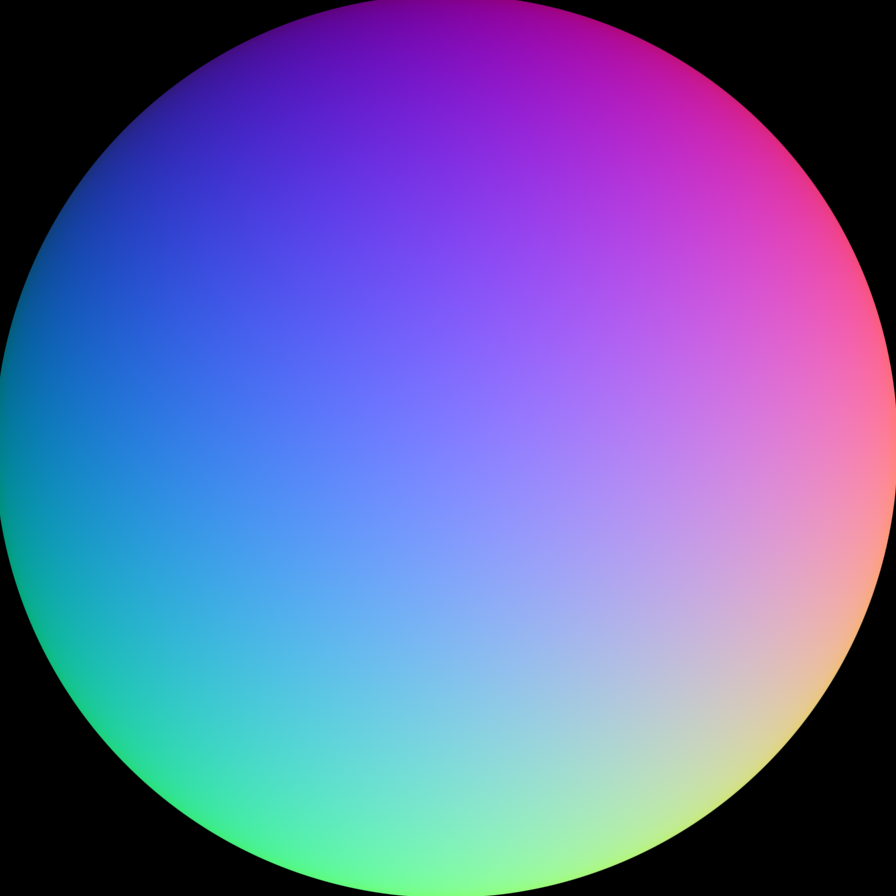
A three.js fragment shader for this texture map:

```glsl
varying vec2 vUv;

const vec2 DISC_CENTER = vec2(0.498, 0.502);
const float DISC_RADIUS = 0.504;
const float SPHERE_RADIUS = 0.5;
const float EDGE_SOFTNESS = 0.001;
const vec3 BACKGROUND = vec3(0.0);

// Unit hemisphere normal, flattened to z = 0 beyond the rim
vec3 hemisphereNormal(vec2 p) {
  return vec3(p, sqrt(max(0.0, 1.0 - dot(p, p))));
}

// Packs a normal into colour, with green growing downward
vec3 encodeNormal(vec3 n) {
  return clamp(0.5 + 0.5 * vec3(n.x, -n.y, n.z), 0.0, 1.0);
}

void main() {
  vec2 offset = vUv - DISC_CENTER;
  vec3 normalColor = encodeNormal(hemisphereNormal(offset / SPHERE_RADIUS));

  // Antialiased disc mask
  float discDistance = length(offset) - DISC_RADIUS;
  float coverage = 1.0 - smoothstep(-EDGE_SOFTNESS, EDGE_SOFTNESS, discDistance);

  gl_FragColor = vec4(mix(BACKGROUND, normalColor, coverage), 1.0);
}
```
